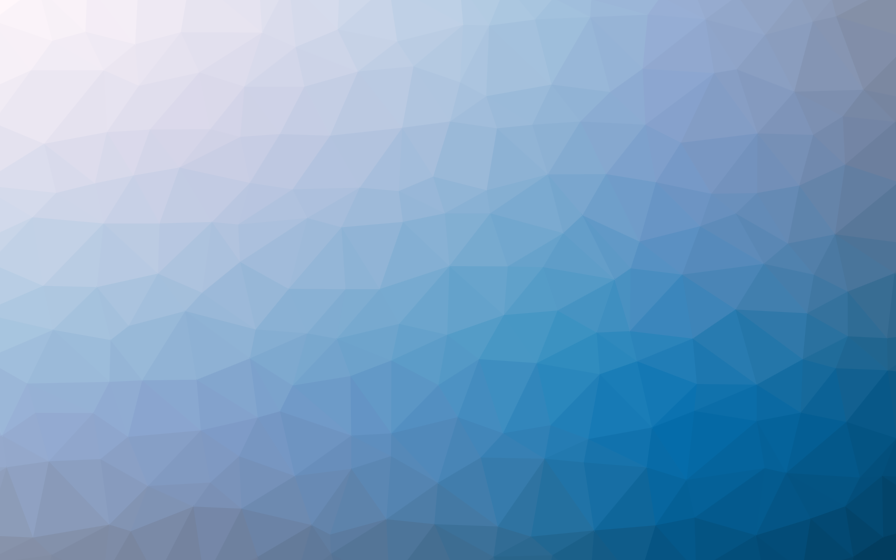
Give the GLSL for this background, as a WebGL 1 fragment shader.

```glsl
precision highp float;
// Low-poly gradient: a jittered grid of vertices is cut into flat triangles.
// Each facet takes one colour at its centroid, the perceptual average of one
// white-to-navy ramp running left to right and again from top to bottom.

uniform vec2 u_resolution;

// Mesh, in units of the canvas height
const vec2 CELL = vec2(0.0897, 0.0875);
const vec2 GRID_ORIGIN = vec2(0.0792, 0.0688);
const float JITTER = 0.35;      // largest vertex shift, in cells
const float EDGE_PIXELS = 1.2;  // width of the smoothed facet edges

// Colour ramp
const vec3 WHITE    = vec3(1.000, 0.969, 0.984);
const vec3 LILAC    = vec3(0.925, 0.906, 0.949);
const vec3 LAVENDER = vec3(0.816, 0.820, 0.902);
const vec3 MIST     = vec3(0.651, 0.741, 0.859);
const vec3 SKY      = vec3(0.455, 0.663, 0.812);
const vec3 AZURE    = vec3(0.212, 0.565, 0.753);
const vec3 COBALT   = vec3(0.020, 0.439, 0.690);
const vec3 DEEP     = vec3(0.016, 0.353, 0.553);
const vec3 NAVY     = vec3(0.008, 0.220, 0.345);

// Linear RGB to XYZ and back
const mat3 TO_XYZ = mat3(0.4124, 0.2126, 0.0193,
                         0.3576, 0.7152, 0.1192,
                         0.1805, 0.0722, 0.9505);
const mat3 FROM_XYZ = mat3(3.2406, -0.9689, 0.0557,
                          -1.5372, 1.8758, -0.2040,
                          -0.4986, 0.0415, 1.0570);
const float GAMMA = 2.2;

vec3 ramp(float t) {
  float s = clamp(t, 0.0, 1.0) * 8.0;
  vec3 c = mix(WHITE, LILAC, clamp(s, 0.0, 1.0));
  c = mix(c, LAVENDER, clamp(s - 1.0, 0.0, 1.0));
  c = mix(c, MIST,     clamp(s - 2.0, 0.0, 1.0));
  c = mix(c, SKY,      clamp(s - 3.0, 0.0, 1.0));
  c = mix(c, AZURE,    clamp(s - 4.0, 0.0, 1.0));
  c = mix(c, COBALT,   clamp(s - 5.0, 0.0, 1.0));
  c = mix(c, DEEP,     clamp(s - 6.0, 0.0, 1.0));
  return mix(c, NAVY,  clamp(s - 7.0, 0.0, 1.0));
}

// Cube-root XYZ: averaging here equals averaging in Lab
vec3 toPerceptual(vec3 rgb) {
  return pow(TO_XYZ * pow(rgb, vec3(GAMMA)), vec3(1.0 / 3.0));
}

vec3 fromPerceptual(vec3 q) {
  return pow(max(FROM_XYZ * (q * q * q), 0.0), vec3(1.0 / GAMMA));
}

vec3 facetColor(vec2 uv) {
  vec3 across = toPerceptual(ramp(uv.x));
  vec3 down = toPerceptual(ramp(1.0 - uv.y));
  return fromPerceptual(0.5 * (across + down));
}

vec2 hash2(vec2 p) {
  vec3 q = fract(vec3(p.xyx) * vec3(0.1031, 0.1030, 0.0973));
  q += dot(q, q.yzx + 33.33);
  return fract((q.xx + q.yz) * q.zy);
}

vec2 vertex(vec2 id) {
  vec2 shift = (hash2(id + 47.0) * 2.0 - 1.0) * JITTER;
  return GRID_ORIGIN + (id + shift) * CELL;
}

float cross2(vec2 a, vec2 b) { return a.x * b.y - a.y * b.x; }

// Signed distance to the line a-b, positive on its left
float sideDistance(vec2 p, vec2 a, vec2 b) {
  return cross2(normalize(b - a), p - a);
}

// Adds one counter-clockwise triangle, weighted by its pixel coverage
void addFacet(vec2 p, vec2 a, vec2 b, vec2 c, inout vec4 sum) {
  float inside = min(sideDistance(p, a, b),
                     min(sideDistance(p, b, c), sideDistance(p, c, a)));
  float cover = clamp(0.5 + inside * u_resolution.y / EDGE_PIXELS, 0.0, 1.0);
  if (cover > 0.0) {
    vec2 centroid = (a + b + c) / 3.0;
    vec2 uv = centroid * u_resolution.y / u_resolution;
    sum += vec4(facetColor(uv), 1.0) * cover;
  }
}

void main() {
  vec2 p = gl_FragCoord.xy / u_resolution.y;
  vec2 home = floor((p - GRID_ORIGIN) / CELL);
  vec4 sum = vec4(0.0);

  // Neighbouring quads, each split along its Delaunay diagonal
  for (int j = -1; j <= 1; j++) {
    for (int i = -1; i <= 1; i++) {
      vec2 id = home + vec2(float(i), float(j));
      vec2 a = vertex(id);
      vec2 b = vertex(id + vec2(1.0, 0.0));
      vec2 c = vertex(id + vec2(1.0, 1.0));
      vec2 d = vertex(id + vec2(0.0, 1.0));
      float sinOpposite = cross2(b - a, d - a) * dot(d - c, b - c)
                        + dot(b - a, d - a) * cross2(d - c, b - c);
      if (sinOpposite < 0.0) {
        addFacet(p, a, b, c, sum);
        addFacet(p, a, c, d, sum);
      } else {
        addFacet(p, a, b, d, sum);
        addFacet(p, b, c, d, sum);
      }
    }
  }
  gl_FragColor = vec4(sum.rgb / max(sum.a, 0.001), 1.0);
}
```
